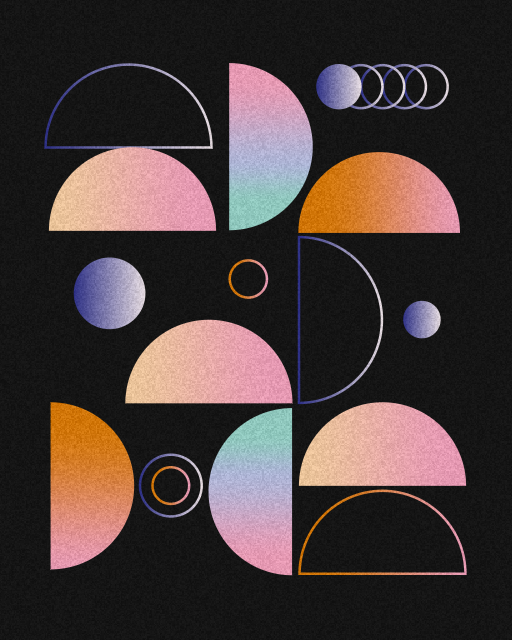
Reproduce this background procedurally as a WebGL 2 fragment shader.

```glsl
#version 300 es
precision highp float;

uniform vec2 u_resolution;
out vec4 fragColor;

const vec3 PINK = vec3(0.90, 0.60, 0.70);

// Gradients, t runs from 0 to 1 across a shape
vec3 blush(float t) { return mix(vec3(0.92, 0.77, 0.60), PINK, smoothstep(-0.05, 0.95, t)); }
vec3 amber(float t) { return mix(vec3(0.82, 0.46, 0.03), PINK, smoothstep(0.1, 1.05, t)); }
vec3 dusk(float t) { return mix(vec3(0.18, 0.19, 0.52), vec3(0.89, 0.85, 0.87), clamp(t, 0.0, 1.0)); }
vec3 mint(float t) {
    vec3 lilac = vec3(0.68, 0.71, 0.84);
    vec3 c = mix(PINK, lilac, smoothstep(0.08, 0.64, t));
    return mix(c, vec3(0.56, 0.78, 0.74), smoothstep(0.58, 0.84, t));
}

// Distances: disc, and half disc bulging along a unit axis
float disc(vec2 q, float r) { return length(q) - r; }
float halfDisc(vec2 q, float r, vec2 axis) { return max(length(q) - r, -dot(q, axis)); }
float stroke(float d) { return abs(d) - 1.5; }

// Position of v across a shape of radius r
float across(float v, float r) { return 0.5 + 0.5 * v / r; }

void paint(inout vec3 col, float d, vec3 ink) {
    float pixel = 768.0 / u_resolution.y;
    col = mix(col, ink, clamp(0.5 - d / pixel, 0.0, 1.0));
}

float hash(vec2 p) {
    vec3 h = fract(p.xyx * vec3(0.1031, 0.1030, 0.0973));
    h += dot(h, h.yzx + 33.33);
    return fract((h.x + h.y) * h.z);
}

void main() {
    // The canvas is 768 units high
    vec2 p = gl_FragCoord.xy / u_resolution.y * 768.0;
    vec2 up = vec2(0.0, 1.0), right = vec2(1.0, 0.0);
    vec3 col = vec3(0.08);
    vec2 q;

    // Outlined half discs
    q = p - vec2(154.2, 591.0);
    paint(col, stroke(halfDisc(q, 99.5, up)), dusk(across(q.x, 100.0)));
    q = p - vec2(358.8, 384.0);
    paint(col, stroke(halfDisc(q, 99.5, right)), dusk(q.x / 100.0));
    q = p - vec2(459.0, 79.5);
    paint(col, stroke(halfDisc(q, 99.5, up)), amber(across(q.x, 100.0)));

    // Filled domes
    vec2 domes[3] = vec2[3](vec2(159.0, 491.0), vec2(250.7, 284.0), vec2(459.0, 185.0));
    for (int i = 0; i < 3; i++) {
        q = p - domes[i];
        paint(col, halfDisc(q, 100.3, up), blush(across(q.x, 100.0)));
    }
    q = p - vec2(455.0, 488.5);
    paint(col, halfDisc(q, 97.0, up), amber(across(q.x, 97.0)));

    // Sideways half discs
    q = p - vec2(275.0, 592.0);
    paint(col, halfDisc(q, 100.3, right), mint(across(-q.y, 100.0)));
    q = p - vec2(350.5, 178.0);
    paint(col, halfDisc(q, 100.3, -right), mint(across(q.y, 100.0)));
    q = p - vec2(60.7, 185.0);
    paint(col, halfDisc(q, 100.3, right), amber(across(-q.y, 100.0)));

    // Chain of rings led by a disc
    for (int i = 4; i >= 1; i--) {
        q = p - vec2(407.0 + 26.1 * float(i), 664.0);
        paint(col, stroke(disc(q, 25.8)), dusk(across(q.x, 26.0)));
    }
    q = p - vec2(406.7, 664.0);
    paint(col, disc(q, 27.2), dusk(across(q.x, 27.0)));

    // Lone discs
    q = p - vec2(131.5, 416.0);
    paint(col, disc(q, 43.0), dusk(across(q.x, 43.0)));
    q = p - vec2(506.3, 384.5);
    paint(col, disc(q, 22.5), dusk(across(q.x, 22.5)));

    // Small rings
    q = p - vec2(298.0, 433.2);
    paint(col, stroke(disc(q, 22.3)), amber(across(q.x, 22.0)));
    q = p - vec2(205.0, 185.3);
    paint(col, stroke(disc(q, 37.0)), dusk(across(q.x, 37.0)));
    paint(col, stroke(disc(q, 22.0)), amber(across(q.x, 22.0)));

    // Paper grain, stronger on bright ink
    float grain = 0.65 * hash(floor(p / 1.5)) + 0.35 * hash(floor(p / 2.6) + 71.0) - 0.5;
    col += grain * mix(0.05, 0.13, smoothstep(0.1, 0.5, col.r));

    fragColor = vec4(col, 1.0);
}
```
